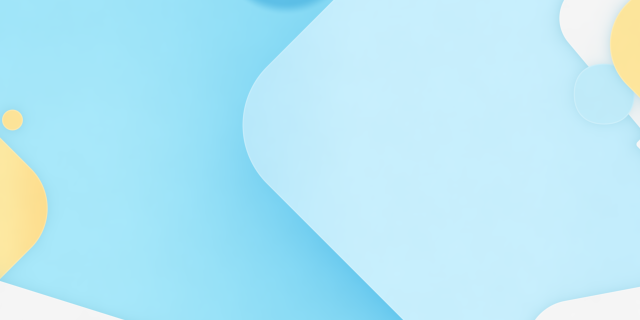
A WebGL 1 fragment shader for this background:

```glsl
precision highp float;
// Layered paper background: pale blue rounded panel with yellow and white cutouts.

uniform vec2 u_resolution;

// Palette
const vec3 SKY_LIGHT = vec3(0.66, 0.91, 0.98);
const vec3 SKY_DEEP = vec3(0.53, 0.86, 0.96);
const vec3 SHADE_BLUE = vec3(0.34, 0.75, 0.92);
const vec3 PANEL_EDGE = vec3(0.72, 0.91, 0.98);
const vec3 PANEL_BLUE = vec3(0.78, 0.935, 0.99);
const vec3 BUBBLE_BLUE = vec3(0.75, 0.92, 0.975);
const vec3 WHITE = vec3(0.96);
const vec3 YELLOW = vec3(0.99, 0.91, 0.63);
const vec3 AMBER = vec3(0.99, 0.87, 0.56);
const vec3 SOFT_SHADOW = vec3(0.45, 0.73, 0.81);

// Layout, in canvas heights
const vec2 PANEL_CENTER = vec2(1.016, 0.609);
const float PANEL_RADIUS = 0.258;
const vec2 BUBBLE_CENTER = vec2(1.888, 0.706);
const float BUBBLE_RADIUS = 0.097;
const float RIGHT_ANGLE_HALF = 0.7854;
const float RIM_WIDTH = 0.006;
const float SHADOW_REACH = 0.018;
const float GRAIN = 0.004;

// Distance to a square corner rounded about center and opening along axis (radians)
float roundedCorner(vec2 p, vec2 center, float axis, float radius) {
  vec2 q = p - center;
  float c = cos(axis), s = sin(axis);
  q = vec2(c * q.x + s * q.y, abs(c * q.y - s * q.x));
  float ca = cos(RIGHT_ANGLE_HALF), sa = sin(RIGHT_ANGLE_HALF);
  float alongEdge = dot(q, vec2(ca, sa));
  float fromEdge = dot(q, vec2(-sa, ca));
  return (alongEdge < 0.0 ? length(q) : fromEdge) - radius;
}

float coverage(float d) {
  float pixel = 1.0 / u_resolution.y;
  return 1.0 - smoothstep(-0.75 * pixel, 0.75 * pixel, d);
}

// Lays a cutout over the base with a contact shadow and a pale rim
vec3 cutout(vec3 base, float d, vec3 fill, float shadow) {
  base = mix(base, SOFT_SHADOW, shadow * exp(-max(d, 0.0) / SHADOW_REACH));
  float rim = smoothstep(-RIM_WIDTH, 0.0, d);
  return mix(base, mix(fill, vec3(1.0), 0.25 * rim), coverage(d));
}

// Sky gradient, darkened by the shadow the panel casts
vec3 backdrop(vec2 p, float panel) {
  float nearPanel = smoothstep(0.25, 1.0, p.x);
  vec3 col = mix(SKY_LIGHT, SKY_DEEP, 0.7 * nearPanel);
  col = mix(col, SKY_DEEP, 0.25 * smoothstep(0.5, 1.0, p.y));
  float depth = mix(0.75, 0.2, smoothstep(0.0, 0.75, p.y));
  col = mix(col, SHADE_BLUE, depth * exp(-max(panel, 0.0) / 0.13));
  float overhang = length(p - vec2(0.893, 1.177)) - 0.208;
  return mix(col, SHADE_BLUE * 0.97, 0.85 * (1.0 - smoothstep(-0.022, 0.018, overhang)));
}

// Gentle paper mottling from layered sines
float mottling(vec2 p) {
  float sum = 0.0, weight = 0.5;
  for (int i = 0; i < 4; i++) {
    p = mat2(0.8, 0.6, -0.6, 0.8) * p * 1.9 + 1.7;
    sum += weight * sin(p.x * 9.0 + sin(p.y * 7.0)) * sin(p.y * 9.0);
    weight *= 0.7;
  }
  return sum;
}

void main() {
  vec2 p = gl_FragCoord.xy / u_resolution.y;

  // Backdrop and main panel
  float panel = roundedCorner(p, PANEL_CENTER, 0.0, PANEL_RADIUS);
  vec3 col = backdrop(p, panel);
  vec3 panelFill = mix(PANEL_EDGE, PANEL_BLUE, smoothstep(0.72, 1.15, p.x));
  panelFill = mix(panelFill, PANEL_EDGE, 0.3 * smoothstep(1.6, 2.0, p.x));
  col = cutout(col, panel, panelFill, 0.0);

  // Left group
  float leftTile = roundedCorner(p, vec2(-0.026, 0.349), 3.14159, 0.175);
  vec3 leftFill = mix(YELLOW, AMBER, smoothstep(0.0, 0.14, p.x));
  col = cutout(col, leftTile, leftFill, 0.2);
  float dotShape = length(p - vec2(0.039, 0.625)) - 0.0325;
  col = cutout(col, dotShape, mix(YELLOW, AMBER, 0.5), 0.2);
  float leftSheet = dot(p - vec2(0.0, 0.122), vec2(0.299, 0.954));
  col = cutout(col, leftSheet, WHITE, 0.22);

  // Right group
  float rightSheet = roundedCorner(p, vec2(1.792, -0.086), -0.599, 0.148);
  col = cutout(col, rightSheet, WHITE, 0.2);
  float topSheet = roundedCorner(p, vec2(1.865, 0.943), -0.087, 0.117);
  col = cutout(col, topSheet, WHITE, 0.25);
  vec2 b = p - BUBBLE_CENTER;
  float wobble = 0.002 * cos(4.0 * atan(b.y, b.x + 0.00001));
  float bubble = length(b) - BUBBLE_RADIUS + wobble;
  col = cutout(col, bubble, BUBBLE_BLUE, 0.15);
  float topTile = roundedCorner(p, vec2(2.086, 0.862), 0.0, 0.18);
  col = cutout(col, topTile, mix(YELLOW, AMBER, 0.3), 0.25);
  float chip = roundedCorner(p, vec2(1.999, 0.549), 0.0, 0.01);
  col = cutout(col, chip, WHITE, 0.2);

  gl_FragColor = vec4(col + GRAIN * mottling(p), 1.0);
}
```
